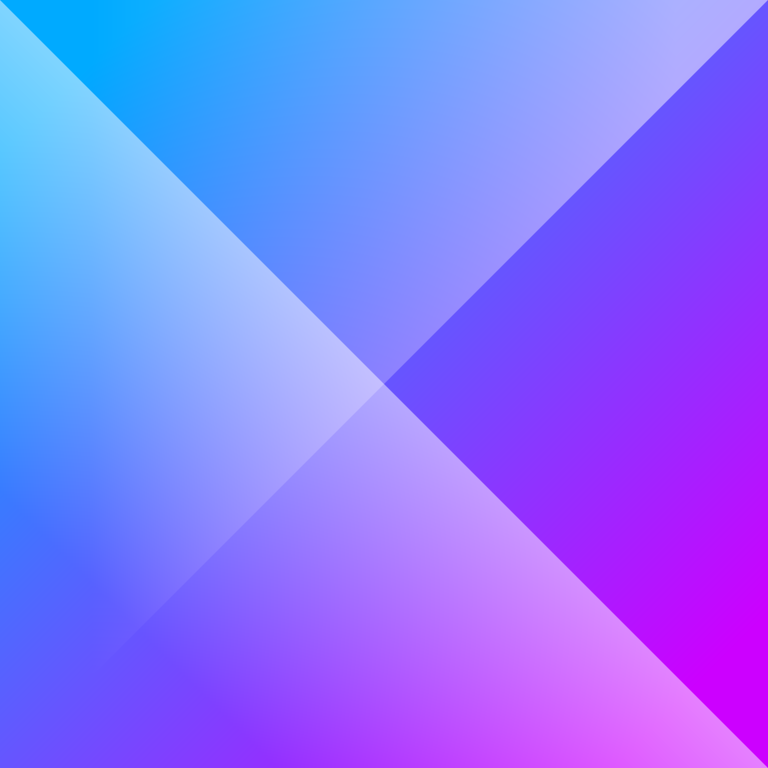
Write a three.js fragment shader that draws this background.

```glsl
// Four triangular facets meeting at the centre of a square.
// A diagonal azure-to-magenta gradient lies under two translucent white
// half-planes, each bounded by a diagonal and fading along its own axis.
varying vec2 vUv;

const vec3 AZURE = vec3(0.0, 0.667, 1.0);
const vec3 MAGENTA = vec3(0.8, 0.0, 1.0);
const vec3 WHITE = vec3(1.0);
const float SHEEN = 0.5;          // strongest opacity of either white layer
const float EDGE_WIDTH = 0.001;   // half-width of the smoothed fold

// Linear progress from start to end, held at both ends.
float ramp(float start, float end, float value) {
  return clamp((value - start) / (end - start), 0.0, 1.0);
}

// Signed distance to a line through the centre, positive along the normal.
float centreLine(vec2 p, vec2 normal) {
  return dot(p - 0.5, normalize(normal));
}

// Smooth coverage of the positive side of an edge.
float coverage(float signedDistance, float width) {
  return smoothstep(-width, width, signedDistance);
}

// Lays a translucent white layer over a colour.
vec3 addSheen(vec3 color, float mask, float opacity) {
  return mix(color, WHITE, mask * opacity);
}

void main() {
  vec2 p = vUv;

  // Base gradient from upper left to lower right
  float descent = 0.5 * (p.x + 1.0 - p.y);
  vec3 color = mix(AZURE, MAGENTA, ramp(0.1, 0.9, descent));

  // Upper-left half, brightening towards the right
  float upperLeft = coverage(centreLine(p, vec2(-1.0, 1.0)), EDGE_WIDTH);
  color = addSheen(color, upperLeft, SHEEN * ramp(0.12, 0.88, p.x));

  // Lower-left half, brightest along its fold
  float lowerLeft = coverage(centreLine(p, vec2(-1.0, -1.0)), EDGE_WIDTH);
  float foldDepth = 1.0 - p.x - p.y;
  color = addSheen(color, lowerLeft, SHEEN * ramp(0.64, 0.0, foldDepth));

  gl_FragColor = vec4(color, 1.0);
}
```
